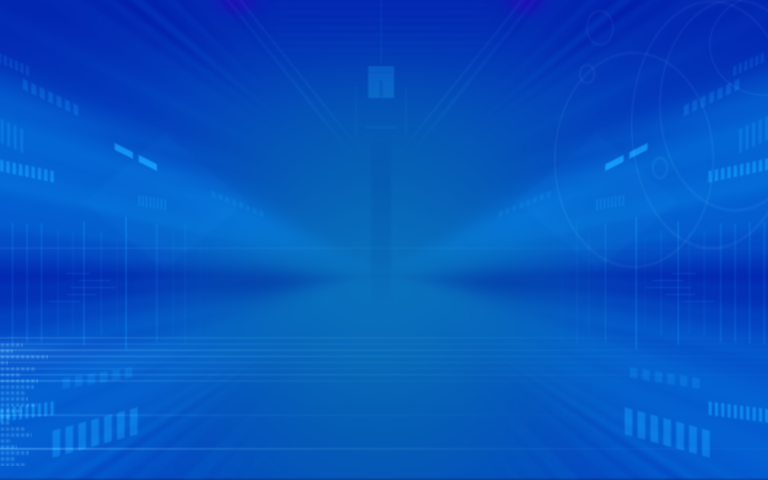
Reproduce this background procedurally as a WebGL 1 fragment shader.

```glsl
precision highp float;
// Blue mirrored data tunnel: perspective light bands, dashed panels, scan lines and faint rings.
uniform vec2 u_resolution;

#define ASPECT 1.6
#define VANISH vec2(0.794, 0.427)
#define SOFT 0.0035
#define DEEP vec3(0.005, 0.13, 0.68)
#define BRIGHT vec3(0.015, 0.46, 0.87)
#define SHADE vec3(0.015, 0.36, 0.685)
#define HAZE vec3(0.035, 0.445, 0.745)
#define CYAN vec3(0.06, 0.24, 0.17)
#define PALE vec3(0.27, 0.27, 0.14)

float hash(float n) { return fract(sin(n * 127.1) * 43758.5453); }

float noise(float x) {
  float i = floor(x), f = fract(x);
  return mix(hash(i), hash(i + 1.0), f * f * (3.0 - 2.0 * f));
}

float bell(float x, float center, float width) {
  float d = (x - center) / width;
  return exp(-d * d);
}

// Soft mask that is 1 where |x| < halfWidth
float slab(float x, float halfWidth) {
  return 1.0 - smoothstep(-SOFT, SOFT, abs(x) - halfWidth);
}

float box(vec2 q, vec2 center, vec2 halfSize) {
  return slab(q.x - center.x, halfSize.x) * slab(q.y - center.y, halfSize.y);
}

// Row of dashes following the line from a (outer) to b (inner)
float dashRow(vec2 q, vec2 a, vec2 b, float count, float halfHeight, float fill) {
  float len = a.x - b.x;
  float t = (a.x - q.x) / len;
  float pitch = len / count;
  float dash = slab((fract(t * count) - 0.5) * pitch, 0.5 * fill * pitch);
  return dash * step(0.0, t) * step(t, 1.0) * slab(q.y - mix(a.y, b.y, t), halfHeight);
}

float ring(vec2 p, vec2 center, vec2 radius) {
  return bell((length((p - center) / radius) - 1.0) * radius.x, 0.0, 0.0025);
}

float scanLine(vec2 p, float y, float reach) {
  return bell(p.y, y, 0.0025) * exp(-p.x / reach);
}

// Angular light bands, streaks and the central haze
vec3 tunnel(vec2 q) {
  float dy = q.y - VANISH.y;
  float slope = dy / (q.x + 0.02);
  float light = 0.49 - 0.08 * smoothstep(0.4, 0.7, slope);
  light += 0.38 * bell(slope, 0.27, 0.19) + 0.10 * bell(slope, 0.44, 0.08);
  light += 0.25 * bell(slope, -0.45, 0.24) - 0.40 * bell(slope, -0.03, 0.095);
  light -= 0.34 * smoothstep(0.70, 1.0, q.y);
  float roof = (q.y - 0.56) / (q.x + 0.02);
  float streaks = mix(noise(slope * 30.0), noise(roof * 24.0), smoothstep(0.3, 0.5, slope)) - 0.5;
  light += 0.18 * streaks * smoothstep(0.15, 0.45, q.x);
  vec3 color = mix(DEEP, BRIGHT, light);
  // Muted column, then the brighter core around the vanishing point
  float column = bell(q.x, 0.0, 0.36) * smoothstep(1.02, 0.62, q.y) * smoothstep(-0.35, 0.2, q.y);
  color = mix(color, SHADE, 0.9 * column);
  color = mix(color, HAZE, 0.9 * bell(q.x, 0.0, 0.33) * bell(q.y, 0.40, 0.23));
  // Upper band spills inward; the dark wall wedge reaches toward the core
  color += vec3(0.0, 0.05, 0.08) * bell(q.x, 0.27, 0.16) * bell(slope, 0.38, 0.20);
  color -= vec3(0.01, 0.09, 0.04) * bell(slope, -0.07, 0.13) * bell(q.x, 0.22, 0.13);
  // Violet tint high on both sides
  return color + vec3(0.10, -0.08, 0.02) * bell(q.x, 0.30, 0.04) * smoothstep(0.95, 1.0, q.y);
}

float panels(vec2 q) {
  float v = 0.30 * dashRow(q, vec2(0.80, 0.882), vec2(0.731, 0.850), 6.0, 0.010, 0.6);
  v += 0.35 * dashRow(q, vec2(0.750, 0.827), vec2(0.627, 0.767), 7.0, 0.011, 0.6);
  v += 0.30 * dashRow(q, vec2(0.81, 0.735), vec2(0.742, 0.704), 5.0, 0.025, 0.45);
  v += 0.60 * dashRow(q, vec2(0.81, 0.659), vec2(0.679, 0.631), 10.0, 0.012, 0.55);
  v += 0.90 * dashRow(q, vec2(0.561, 0.698), vec2(0.461, 0.648), 2.0, 0.007, 0.76);
  v += 0.25 * dashRow(q, vec2(0.508, 0.583), vec2(0.446, 0.573), 8.0, 0.011, 0.6);
  v += 0.16 * dashRow(q, vec2(0.356, 0.598), vec2(0.242, 0.552), 8.0, 0.006, 0.6);
  v += 0.65 * dashRow(q, vec2(0.81, 0.133), vec2(0.679, 0.150), 10.0, 0.014, 0.5);
  v += 0.50 * dashRow(q, vec2(0.690, 0.073), vec2(0.502, 0.125), 7.0, 0.028, 0.6);
  v += 0.25 * dashRow(q, vec2(0.669, 0.200), vec2(0.513, 0.225), 6.0, 0.011, 0.6);
  // Large faint diamond
  float diamond = abs(q.x - 0.45) + abs(q.y - 0.58) * 1.2;
  return v + 0.07 * (1.0 - smoothstep(0.16, 0.18, diamond));
}

// Thin posts and short bars along the dark side walls
float walls(vec2 q) {
  float cell = floor(q.x / 0.03), r = hash(cell + 3.0);
  float post = bell(fract(q.x / 0.03) * 0.03, 0.008 + 0.014 * r, 0.0025);
  float v = 0.30 * r * post * smoothstep(0.34, 0.5, q.x) * slab(q.y - 0.41, 0.09 + 0.05 * r);
  for (int i = 0; i < 5; i++) {
    float k = float(i);
    vec2 center = vec2(0.62 + 0.10 * (hash(k + 8.0) - 0.3), 0.43 - 0.0145 * k);
    v += 0.28 * box(q, center, vec2(0.02 + 0.035 * hash(k + 21.0), 0.001));
  }
  return v;
}

// Central frame, mast, roof beams and slats
float axis(vec2 q) {
  float v = 0.42 * box(q, vec2(0.0, 0.829), vec2(0.027, 0.033));
  v -= 0.2 * box(q, vec2(0.0, 0.815), vec2(0.003, 0.017)) + 0.15 * box(q, vec2(0.0, 0.848), vec2(0.024, 0.001));
  v += 0.20 * slab(q.x, 0.001) * smoothstep(0.86, 0.88, q.y);
  v += 0.10 * box(q, vec2(0.052, 0.77), vec2(0.002, 0.05)) + 0.10 * box(q, vec2(0.0, 0.735), vec2(0.033, 0.003));
  v -= 0.10 * smoothstep(0.027, 0.015, q.x) * smoothstep(0.30, 0.48, q.y) * smoothstep(0.74, 0.62, q.y);
  float beam = q.x - 0.044 - 0.8 * (q.y - 0.6875);
  v += 0.14 * (bell(beam, 0.0, 0.004) + bell(beam, 0.025, 0.005)) * smoothstep(0.66, 0.8, q.y);
  float slats = 0.5 + 0.5 * cos(q.y * 400.0);
  return v + 0.06 * slats * smoothstep(0.86, 0.93, q.y) * smoothstep(0.26, 0.18, q.x);
}

// Scan lines and a dotted readout on the left
float readout(vec2 p) {
  float v = 0.14 * scanLine(p, 0.483, 1.0) + 0.35 * scanLine(p, 0.135, 0.4) + 0.6 * scanLine(p, 0.065, 0.6);
  for (int i = 0; i < 8; i++) {
    float k = float(i);
    v += (0.2 + 0.35 * hash(k + 5.0)) * scanLine(p, 0.296 - 0.0128 * k, 0.4 + 0.5 * hash(k + 12.0));
  }
  v += 0.2 * bell(p.y, 0.262, 0.025) * exp(-p.x / 0.25);
  vec2 grid = p / vec2(0.0105, 0.0125);
  float rowLength = 0.015 + 0.09 * hash(floor(grid.y));
  float dots = slab((fract(grid.x) - 0.5) * 0.0105, 0.0035) * slab((fract(grid.y) - 0.5) * 0.0125, 0.0035);
  return v + 0.45 * dots * step(p.x, rowLength) * step(0.03, p.y) * step(p.y, 0.29);
}

float rings(vec2 p) {
  float v = ring(p, vec2(1.321, 0.667), vec2(0.165, 0.223)) + ring(p, vec2(1.483, 0.74), vec2(0.167, 0.257));
  v += ring(p, vec2(1.531, 0.781), vec2(0.156, 0.219)) + ring(p, vec2(1.594, 0.906), vec2(0.115, 0.104));
  v += ring(p, vec2(1.25, 0.942), vec2(0.027, 0.035)) + ring(p, vec2(1.223, 0.846), vec2(0.015, 0.019));
  return v + ring(p, vec2(1.375, 0.65), vec2(0.015, 0.021));
}

void main() {
  vec2 p = gl_FragCoord.xy / u_resolution * vec2(ASPECT, 1.0);
  vec2 q = vec2(abs(p.x - VANISH.x), p.y);
  vec3 color = tunnel(q) + CYAN * (panels(q) + walls(q) + axis(q));
  color += PALE * (readout(p) + 0.12 * rings(p));
  color *= 0.75 + 0.25 * smoothstep(0.0, 0.006, p.y);
  gl_FragColor = vec4(clamp(color, 0.0, 1.0), 1.0);
}
```
